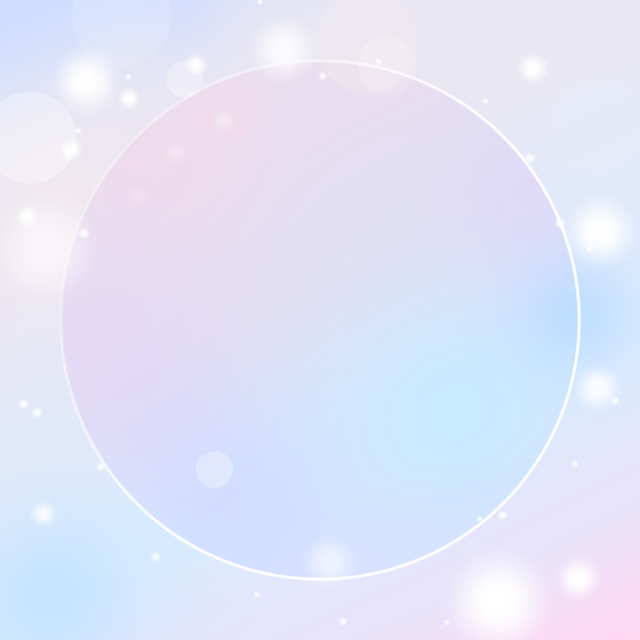
Give the GLSL for this background, as a three.js fragment shader.

```glsl
// Pastel sky with a translucent disc, a thin bright ring, soft lights and bokeh.
// Slanted gradients form the base, gaussian washes tint it, and distance
// functions draw the ring, discs and glows; hashed dust is scattered by a loop.

#define CENTER vec2(0.5)
#define RING_RADIUS 0.405
#define RING_WIDTH 0.0022
#define EDGE 0.0016
#define SLANT vec2(0.42, -0.91)
#define STREAK_AMOUNT 0.035
#define DUST_COUNT 22
#define ARC_COUNT 4

varying vec2 vUv;

const vec3 WHITE = vec3(1.0);
const vec3 SKY = vec3(0.76, 0.89, 1.0);
const vec3 AQUA = vec3(0.78, 0.92, 1.0);
const vec3 PINK = vec3(0.945, 0.855, 0.92);
const vec3 LILAC = vec3(0.875, 0.85, 0.975);
const vec3 PERIWINKLE = vec3(0.82, 0.86, 1.0);
const vec3 CREAM = vec3(0.95, 0.92, 0.93);

float hash(vec2 p) {
  return fract(sin(dot(p, vec2(127.1, 311.7))) * 43758.5453);
}

float noise(vec2 p) {
  vec2 i = floor(p);
  vec2 f = fract(p);
  f = f * f * (3.0 - 2.0 * f);
  float low = mix(hash(i), hash(i + vec2(1.0, 0.0)), f.x);
  float high = mix(hash(i + vec2(0.0, 1.0)), hash(i + WHITE.xy), f.x);
  return mix(low, high, f.y);
}

vec3 wash(vec3 color, vec2 p, vec2 at, float radius, vec3 tint, float amount) {
  vec2 d = (p - at) / radius;
  return mix(color, tint, amount * exp(-dot(d, d)));
}

vec3 glow(vec3 color, vec2 p, vec2 at, float radius, float amount) {
  float falloff = 1.0 - smoothstep(0.12, 1.0, length(p - at) / radius);
  return mix(color, WHITE, amount * falloff);
}

vec3 bokeh(vec3 color, vec2 p, vec2 at, float radius, vec3 tint, float amount) {
  float cover = 1.0 - smoothstep(-EDGE, EDGE, length(p - at) - radius);
  return mix(color, tint, amount * cover);
}

// Gradient outside the ring, from the upper left to the lower right
vec3 backdrop(float t, vec2 p) {
  vec3 c = mix(vec3(0.81, 0.87, 1.0), vec3(0.915, 0.905, 0.95), smoothstep(0.0, 0.28, t));
  c = mix(c, vec3(0.885, 0.915, 0.98), smoothstep(0.42, 0.68, t));
  c = mix(c, vec3(0.855, 0.925, 0.995), smoothstep(0.68, 0.88, t));
  c = mix(c, vec3(0.905, 0.895, 0.985), smoothstep(0.88, 1.1, t));
  c = mix(c, vec3(1.0, 0.85, 0.95), smoothstep(1.1, 1.34, t));
  c = wash(c, p, vec2(0.08, 0.07), 0.14, SKY, 0.8);
  c = wash(c, p, vec2(0.28, 0.99), 0.08, PERIWINKLE, 0.5);
  return wash(c, p, vec2(0.1, 0.67), 0.14, CREAM, 0.7);
}

// Watercolour tints inside the ring
vec3 innerDisc(float t, vec2 p) {
  vec3 c = mix(vec3(0.915, 0.87, 0.935), vec3(0.885, 0.875, 0.955), smoothstep(0.28, 0.58, t));
  c = mix(c, vec3(0.83, 0.905, 0.995), smoothstep(0.58, 0.86, t));
  c = mix(c, vec3(0.85, 0.885, 0.995), smoothstep(0.9, 1.08, t));
  c = wash(c, p, vec2(0.24, 0.74), 0.16, PINK, 0.7);
  c = wash(c, p, vec2(0.16, 0.48), 0.16, vec3(0.905, 0.85, 0.955), 0.8);
  c = wash(c, p, vec2(0.25, 0.34), 0.14, LILAC, 0.7);
  c = wash(c, p, vec2(0.37, 0.2), 0.15, PERIWINKLE, 0.8);
  c = wash(c, p, vec2(0.72, 0.36), 0.17, AQUA, 0.8);
  return wash(c, p, vec2(0.83, 0.69), 0.12, LILAC, 0.8);
}

void main() {
  vec2 p = vUv;
  vec2 across = vec2(-SLANT.y, SLANT.x);
  float t = dot(p - vec2(0.0, 1.0), SLANT);
  t += STREAK_AMOUNT * (noise(vec2(t * 12.0, dot(p, across) * 3.0)) - 0.5);

  // Backdrop, disc and shared blue wash
  vec2 fromCenter = p - CENTER;
  float ringDistance = length(fromCenter) - RING_RADIUS;
  float inside = 1.0 - smoothstep(-EDGE, EDGE, ringDistance);
  vec3 color = mix(backdrop(t, p), innerDisc(t, p), inside);
  color = wash(color, p, vec2(0.9, 0.51), 0.09, vec3(0.73, 0.86, 1.0), 0.8);

  // Faint bokeh discs
  color = bokeh(color, p, vec2(0.047, 0.785), 0.072, WHITE, 0.3);
  color = bokeh(color, p, vec2(0.19, 0.974), 0.078, WHITE, 0.12);
  color = bokeh(color, p, vec2(0.289, 0.876), 0.029, WHITE, 0.3);
  color = bokeh(color, p, vec2(0.358, 0.828), 0.046, PINK, 0.5);
  color = bokeh(color, p, vec2(0.335, 0.266), 0.029, WHITE, 0.3);
  color = bokeh(color, p, vec2(0.934, 0.805), 0.078, vec3(0.9, 0.92, 0.97), 0.4);
  color = bokeh(color, p, vec2(0.573, 0.935), 0.08, CREAM, 0.4);
  color = bokeh(color, p, vec2(0.605, 0.898), 0.046, WHITE, 0.15);

  // Ring, brightest toward the lower right
  float facing = 0.5 + 0.5 * dot(normalize(fromCenter + 1e-5), vec2(0.8, -0.6));
  float ring = 1.0 - smoothstep(RING_WIDTH - EDGE, RING_WIDTH + EDGE, abs(ringDistance));
  color = mix(color, WHITE, ring * mix(0.35, 1.0, smoothstep(0.0, 0.6, facing)));

  // Large lights
  color = glow(color, p, vec2(0.135, 0.873), 0.062, 0.95);
  color = glow(color, p, vec2(0.443, 0.922), 0.06, 0.8);
  color = glow(color, p, vec2(0.833, 0.893), 0.028, 1.0);
  color = glow(color, p, vec2(0.938, 0.638), 0.066, 0.97);
  color = glow(color, p, vec2(0.934, 0.394), 0.042, 0.9);
  color = glow(color, p, vec2(0.779, 0.06), 0.095, 1.0);
  color = glow(color, p, vec2(0.904, 0.096), 0.04, 0.95);
  color = glow(color, p, vec2(0.515, 0.122), 0.05, 0.55);
  color = glow(color, p, vec2(0.072, 0.61), 0.095, 0.6);
  color = glow(color, p, vec2(0.068, 0.197), 0.025, 0.8);

  // Arc of small lights at the upper left
  for (int i = 0; i < ARC_COUNT; i++) {
    float k = float(i);
    float angle = radians(160.6 - 14.9 * k);
    vec2 dir = vec2(cos(angle), sin(angle));
    color = glow(color, p, CENTER + dir * (0.485 - 0.014 * k), 0.021, 0.95);
    color = glow(color, p, CENTER + dir * 0.345, 0.022, 0.12 * k);
  }

  // Dust scattered about the ring
  for (int i = 0; i < DUST_COUNT; i++) {
    vec2 seed = vec2(float(i), 4.7);
    float angle = 6.2832 * (float(i) + hash(seed)) / float(DUST_COUNT);
    float reach = mix(0.38, 0.52, hash(seed + 1.3));
    float size = mix(0.005, 0.011, hash(seed + 2.9));
    color = glow(color, p, CENTER + reach * vec2(cos(angle), sin(angle)), size, 0.9);
  }

  gl_FragColor = vec4(color, 1.0);
}
```
